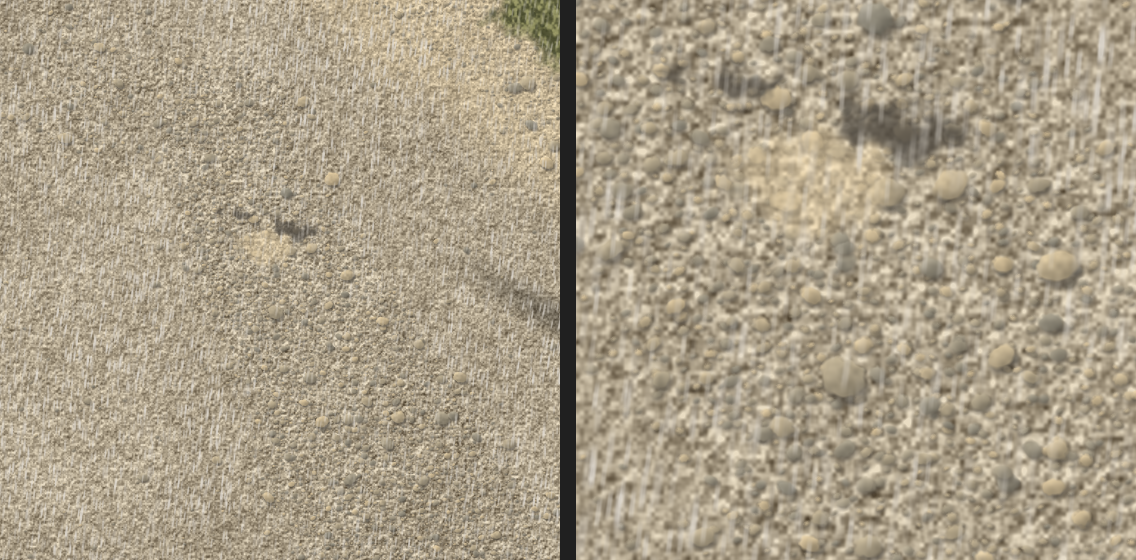
Left, the full canvas; right, a detail of the centre.
Write a WebGL 1 fragment shader that draws this texture.

```glsl
precision highp float;
// Sunlit sandy track with a diagonal band of pebbles, a grassy corner and pale rain streaks.
uniform vec2 u_resolution;

const vec3 DARK_EARTH = vec3(0.40, 0.35, 0.27);
const vec3 PALE_SAND = vec3(0.87, 0.82, 0.72);
const vec3 WARM_SAND = vec3(0.85, 0.77, 0.62);
const vec3 GREY_STONE = vec3(0.56, 0.54, 0.48);
const vec3 TAN_STONE = vec3(0.80, 0.72, 0.57);
const vec3 SHADOW = vec3(0.30, 0.28, 0.25);
const vec3 GRASS_DARK = vec3(0.23, 0.25, 0.13);
const vec3 GRASS_LIGHT = vec3(0.56, 0.57, 0.36);
const vec3 RAIN = vec3(0.88, 0.86, 0.83);
const vec2 LIGHT = vec2(-0.45, 0.89);
const float BASE_TONE = 0.58;
const float GRAIN_CONTRAST = 0.50;
const float RAIN_STRENGTH = 0.55;
const float EDGE = 0.0016;

float hash(vec2 p) {
  vec3 q = fract(p.xyx * vec3(0.1031, 0.1030, 0.0973));
  q += dot(q, q.yzx + 33.33);
  return fract((q.x + q.y) * q.z);
}

float noise(vec2 p) {
  vec2 i = floor(p), f = fract(p);
  f = f * f * (3.0 - 2.0 * f);
  return mix(mix(hash(i), hash(i + vec2(1, 0)), f.x),
             mix(hash(i + vec2(0, 1)), hash(i + vec2(1, 1)), f.x), f.y);
}

float fbm(vec2 p) {
  float sum = 0.0, gain = 0.53;
  for (int i = 0; i < 4; i++) {
    sum += gain * noise(p);
    p = mat2(1.6, 1.2, -1.2, 1.6) * p + 17.0;
    gain *= 0.5;
  }
  return sum;
}

// One up to the near edge, falling smoothly to zero at the far edge.
float falloff(float near, float far, float x) {
  return 1.0 - smoothstep(near, far, x);
}

// Signed height above the sand bank that crosses the upper right corner.
float bankHeight(vec2 p) {
  return dot(p - vec2(0.58, 1.0), vec2(0.61, 0.79)) + 0.04 * (noise(p * 9.0) - 0.5);
}

// Share of ground covered by stones: the curved band, the bank, and stray patches.
float stoneCover(vec2 p) {
  float drop = max(0.88 - p.y, 0.0);
  float centre = 0.40 + 0.48 * drop * sqrt(drop);
  float halfWidth = 0.10 + 0.18 * drop;
  float wobble = 0.07 * (noise(p * 11.0) - 0.5);
  float band = falloff(0.65, 1.2, abs(p.x - centre + wobble) / halfWidth);
  band *= falloff(0.84, 0.93, p.y);
  float stray = 0.55 * falloff(0.0, 0.25, length(p - vec2(0.17, 0.84)));
  float bank = 0.6 * smoothstep(0.0, 0.07, bankHeight(p));
  return max(max(band, stray), max(bank, 0.04));
}

// One layer of rounded stones, each with a lit side and a dropped shadow.
vec3 addStones(vec3 col, vec2 p, float scale, float density) {
  vec2 g = p * scale;
  float soft = EDGE * scale;
  for (int j = -1; j <= 1; j++) {
    for (int i = -1; i <= 1; i++) {
      vec2 cell = floor(g) + vec2(float(i), float(j));
      vec2 centre = cell + 0.2 + 0.6 * vec2(hash(cell + 3.7), hash(cell + 51.3));
      if (hash(cell + scale) > density * stoneCover(centre / scale)) continue;
      float size = hash(cell + 91.1);
      float radius = mix(0.17, 0.42, size * size);
      float angle = 1.4 * (hash(cell + 23.9) - 0.5);
      mat2 turn = mat2(cos(angle), -sin(angle), sin(angle), cos(angle));
      vec2 stretch = vec2(1.0, mix(1.1, 1.6, hash(cell + 12.4)));
      vec2 d = g - centre;
      float bumps = 0.25 * radius * (noise(d * 3.0 / radius + cell) - 0.5);
      float stone = length(turn * d * stretch) - radius + bumps;
      float shade = length(turn * (d + LIGHT * radius * 0.4) * stretch) - radius;
      col = mix(col, SHADOW, 0.6 * falloff(-2.0 * soft, 2.0 * soft, shade));
      vec3 tint = mix(GREY_STONE, TAN_STONE, hash(cell + 77.7));
      tint *= 0.98 + 0.24 * dot(d / radius, LIGHT) + 0.16 * (noise(p * 240.0) - 0.5);
      col = mix(col, tint, 0.88 * falloff(-soft, soft, stone));
    }
  }
  return col;
}

// Short, tapered, nearly vertical streaks scattered in staggered columns.
float rainLayer(vec2 p, vec2 cells, float seed) {
  vec2 g = vec2(p.x - p.y * 0.10 + 0.012 * noise(p * 6.0 + seed), p.y) * cells;
  g.y += 7.0 * hash(vec2(floor(g.x), seed));
  vec2 cell = floor(g), f = fract(g);
  float across = abs(f.x - mix(0.35, 0.65, hash(cell + seed)));
  float along = smoothstep(0.0, 0.35, f.y) * falloff(0.6, 1.0, f.y);
  return falloff(0.08, 0.38, across) * along * smoothstep(0.5, 1.0, hash(cell + seed * 2.0));
}

void main() {
  vec2 p = gl_FragCoord.xy / u_resolution;
  float cover = stoneCover(p), bank = bankHeight(p), rough = fbm(p * 32.0);
  // Fine sand: raking relief, coarse clumps and broad drifts.
  float relief = noise(p * 210.0) - noise(p * 210.0 + LIGHT * 0.8);
  float grain = 0.9 * relief + noise(p * 380.0 + 9.0) - 0.5 + 0.7 * (noise(p * 115.0) - 0.5);
  float tone = BASE_TONE + GRAIN_CONTRAST * grain * (1.0 + 0.25 * cover);
  tone += 0.30 * (fbm(p * 5.0) - 0.5) + 0.22 * cover * (rough - 0.5);
  vec3 col = mix(DARK_EARTH, PALE_SAND, clamp(tone, -0.2, 1.1));
  col = mix(col, WARM_SAND * (0.96 + 0.22 * grain), 0.6 * smoothstep(-0.10, 0.03, bank));
  // Stones from gravel up to pebbles.
  col = addStones(col, p, 120.0, 0.55);
  col = addStones(col, p, 62.0, 0.50);
  col = addStones(col, p, 30.0, 0.28);
  // Broken hollow in the band, pale sand below it, and a soft rut at the right.
  vec2 h = p - vec2(0.48, 0.605);
  float ledge = abs(h.y + 0.22 * h.x + 0.05 * (rough - 0.5)) / 0.017 + pow(abs(h.x) / 0.10, 4.0);
  col = mix(col, SHADOW, 0.75 * falloff(0.4, 1.3, ledge) * smoothstep(0.36, 0.55, rough));
  float pale = length((h + vec2(0.0, 0.05)) * vec2(12.0, 28.0)) + 1.5 * (rough - 0.5);
  col = mix(col, WARM_SAND * (1.0 + 0.2 * grain), 0.6 * falloff(0.4, 1.0, pale));
  float rut = abs(p.y - 0.43 - 0.55 * (1.0 - p.x)) / 0.055;
  col *= 1.0 - 0.35 * falloff(0.0, 1.0, rut) * smoothstep(0.76, 1.0, p.x);
  // Grass in the corner.
  float blades = noise(p * vec2(190.0, 85.0)) * 0.6 + 0.4 * noise(p * 240.0);
  float turf = smoothstep(0.13, 0.18, bank + 0.14 * (fbm(p * 22.0) - 0.5));
  col = mix(col, mix(GRASS_DARK, GRASS_LIGHT, smoothstep(0.25, 0.75, blades)), 0.85 * turf);
  // Rain over everything, thinner above the stones.
  float rain = rainLayer(p, vec2(125.0, 32.0), 5.0) + rainLayer(p, vec2(165.0, 44.0), 19.0);
  rain += 0.7 * rainLayer(p, vec2(95.0, 25.0), 37.0);
  rain *= RAIN_STRENGTH * (1.0 - 0.35 * cover) * (0.6 + 0.8 * noise(p * 8.0));
  gl_FragColor = vec4(mix(col, RAIN, clamp(rain, 0.0, 0.8)), 1.0);
}
```
